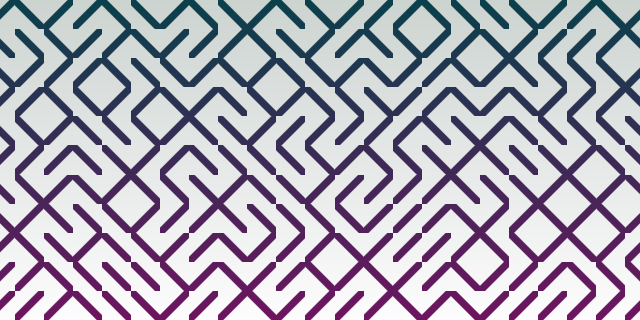
Give the GLSL for this pattern, as a WebGL 1 fragment shader.

```glsl
precision highp float;

uniform vec2 u_resolution;

// Sine-free hash of a cell index, 0 to 1
float hash(vec2 cell) {
    vec3 p = fract(cell.xyx * vec3(0.1031, 0.1030, 0.0973));
    p += dot(p, p.yzx + 33.33);
    return fract((p.x + p.y) * p.z);
}

void main() {
    // Eleven rows of square cells, centred on the canvas
    float pixel = 11.0 / u_resolution.y;
    vec2 grid = (gl_FragCoord.xy - 0.5 * u_resolution) * pixel + 0.5;
    vec2 local = fract(grid) - 0.5;

    // Mirror half of the cells to turn their diagonal
    if (hash(floor(grid) + 47.0) < 0.5) local.x = -local.x;

    // Diagonal bar, clipped by its cell
    float edge = abs(local.x - local.y) * 0.70711 - 0.125;
    float bar = 1.0 - smoothstep(-0.75 * pixel, 0.75 * pixel, edge);

    // Vertical gradients for ground and bars
    float height = gl_FragCoord.y / u_resolution.y;
    vec3 ground = mix(vec3(0.995, 0.99, 0.995), vec3(0.80, 0.83, 0.815), height);
    vec3 ink = mix(vec3(0.43, 0.08, 0.375), vec3(0.04, 0.25, 0.295), height);

    gl_FragColor = vec4(mix(ground, ink, bar), 1.0);
}
```
